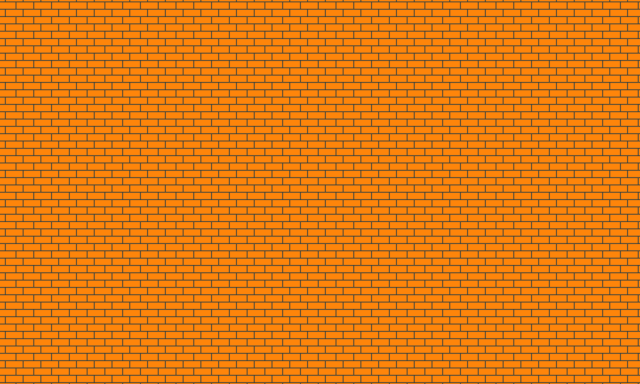
A Shadertoy shader for this pattern:

```glsl
// Draws an orange brick wall in staggered courses with thin slate joints.

// Running integral of a tent filter that spans -1 to 1.
float tentIntegral(float t) {
    t = clamp(t, -1.0, 1.0);
    return 0.5 + t - 0.5 * t * abs(t);
}

// Softened coverage of a line lying on each whole number.
// All lengths are in cells.
float jointCoverage(float cell, float lineWidth, float pixelSize) {
    float dist = abs(fract(cell + 0.5) - 0.5);
    float halfLine = 0.5 * lineWidth;
    float radius = 0.95 * pixelSize;
    return tentIntegral((dist + halfLine) / radius)
         - tentIntegral((dist - halfLine) / radius);
}

void mainImage(out vec4 fragColor, in vec2 fragCoord) {
    vec2 uv = fragCoord / iResolution.xy;
    vec2 bricks = vec2(36.0, 52.45);
    vec2 pixelSize = bricks / iResolution.xy;

    // Joint thickness is a fixed share of the canvas width
    vec2 jointWidth = bricks * 0.00135 * vec2(1.0, iResolution.x / iResolution.y);

    // Courses count down from the top; alternate ones shift by 0.6 brick
    float course = (1.0 - uv.y) * bricks.y - 0.26;
    float stagger = mod(floor(course), 2.0) < 0.5 ? 0.9 : 0.3;
    float column = uv.x * bricks.x - stagger;

    // Bed joints run across, head joints run down each course
    float bedJoint = jointCoverage(course, jointWidth.y, pixelSize.y);
    float headJoint = jointCoverage(column, jointWidth.x, pixelSize.x);
    float joint = 1.0 - (1.0 - bedJoint) * (1.0 - headJoint);

    vec3 brickColor = vec3(0.995, 0.52, 0.04);
    vec3 jointColor = vec3(0.19, 0.25, 0.26);
    fragColor = vec4(mix(brickColor, jointColor, joint), 1.0);
}
```
